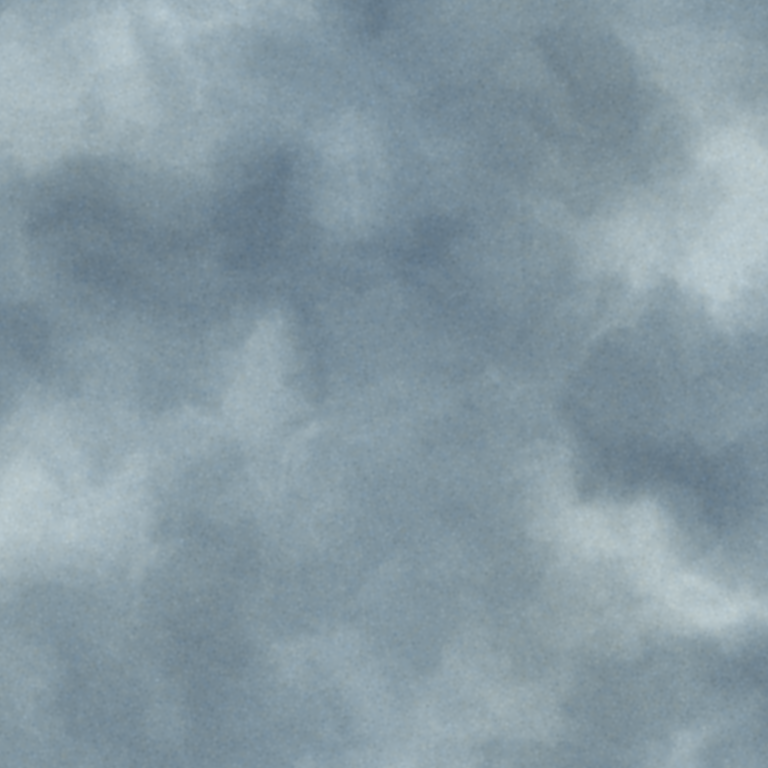
This texture is drawn by a three.js fragment shader. Its source:

```glsl
// Overcast sky: soft blue-grey cloud with pale banks, dark masses and fine grain.
varying vec2 vUv;

const vec3 SHADOW = vec3(0.432, 0.512, 0.566);
const vec3 SLATE  = vec3(0.513, 0.593, 0.635);
const vec3 PALE   = vec3(0.685, 0.752, 0.778);
const vec3 WARMTH = vec3(0.012, 0.002, -0.014);

const int OCTAVES = 5;

vec3 hash3(vec2 cell) {
  vec3 p = fract(cell.xyx * vec3(0.1031, 0.1030, 0.0973));
  p += dot(p, p.yxz + 33.33);
  return fract((p.xxy + p.yzz) * p.zyx);
}

// Cellular noise: one soft puff per cell, lighter or darker, centred on zero.
float puffs(vec2 p, float seed) {
  vec2 cell = floor(p);
  vec2 local = p - cell;
  float sum = 0.0;
  for (int y = -1; y <= 1; y++) {
    for (int x = -1; x <= 1; x++) {
      vec2 offset = vec2(float(x), float(y));
      vec3 rnd = hash3(cell + offset + seed);
      vec2 d = offset + rnd.xy - local;
      float fall = max(0.0, 1.0 - dot(d, d));
      sum += fall * fall * fall * (2.0 * rnd.z - 1.0);
    }
  }
  return sum;
}

// Layers of puffs, each turned, finer and fainter than the last.
float billows(vec2 p, float gain, float seed) {
  mat2 turn = mat2(0.80, 0.60, -0.60, 0.80);
  float sum = 0.0;
  float amp = 1.0;
  for (int i = 0; i < OCTAVES; i++) {
    sum += amp * puffs(p, seed + 17.0 * float(i));
    p = turn * p * 2.03 + 3.7;
    amp *= gain;
  }
  return sum;
}

// Soft bank of cloud lying along the segment from a to b.
float bank(vec2 p, vec2 a, vec2 b, float width) {
  vec2 along = b - a;
  float t = clamp(dot(p - a, along) / dot(along, along), 0.0, 1.0);
  vec2 d = (p - a - along * t) / width;
  return exp(-dot(d, d));
}

// Broad light and dark masses of the sky.
float masses(vec2 p) {
  float light = bank(p, vec2(0.00, 0.86), vec2(0.34, 1.02), 0.13)
              + bank(p, vec2(0.72, 0.33), vec2(1.02, 0.23), 0.08)
              + 0.8 * bank(p, vec2(0.80, 0.70), vec2(1.00, 0.76), 0.12)
              + 0.7 * bank(p, vec2(0.00, 0.32), vec2(0.32, 0.47), 0.09);
  float dark = bank(p, vec2(0.56, 0.68), vec2(0.86, 0.43), 0.09)
             + bank(p, vec2(0.17, 0.73), vec2(0.32, 0.71), 0.10)
             + bank(p, vec2(0.82, 0.11), vec2(1.00, 0.10), 0.07)
             + 0.6 * bank(p, vec2(0.30, 0.32), vec2(0.42, 0.55), 0.10);
  return 1.85 * light - 1.65 * dark;
}

// Tone runs from -1.6 (shadow) through 0 (slate) to 2 (pale).
vec3 skyColour(float tone) {
  vec3 lower = mix(SLATE, SHADOW, clamp(-tone / 1.6, 0.0, 1.4));
  return mix(lower, PALE, clamp(tone / 2.0, 0.0, 1.15));
}

void main() {
  // Bend the plane so that the cloud edges curl and fray
  vec2 bend = vec2(billows(vUv * 5.0, 0.58, 11.0),
                   billows(vUv * 5.0, 0.58, 57.0));
  vec2 p = vUv + 0.045 * bend;

  // Cloud tone
  float tone = masses(p) + 1.65 * billows(p * vec2(4.0, 4.6), 0.54, 5.0);
  vec3 colour = skyColour(tone - 0.12);

  // Slow drift between warm and cool grey
  colour += WARMTH * puffs(vUv * 3.0, 91.0);

  // Fine grain, mostly grey with a trace of colour
  float grain = puffs(vUv * 210.0, 29.0);
  float tint = puffs(vUv * 120.0, 73.0);
  colour += 0.023 * grain + 0.7 * WARMTH * tint;

  gl_FragColor = vec4(colour, 1.0);
}
```
